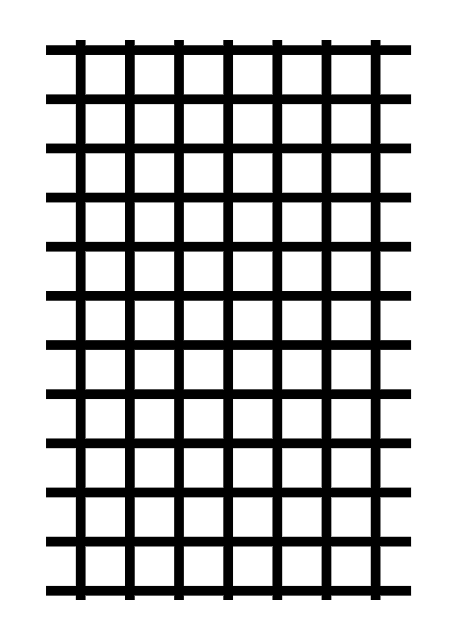
A Shadertoy shader for this pattern:

```glsl
// A plain black lattice on white: 7 upright bars crossed by 12 level bars,
// with bar ends reaching past the outermost crossings. Each bar family is one
// box distance, repeated a limited number of times by a clamped index.

// Signed distance to a box centred at the origin.
float boxDistance(vec2 p, vec2 halfSize) {
    vec2 d = abs(p) - halfSize;
    return length(max(d, 0.0)) + min(max(d.x, d.y), 0.0);
}

// Offset from the nearest of `count` evenly spaced bars centred on zero.
float nearestBar(float x, float spacing, float count) {
    float last = 0.5 * (count - 1.0);
    float index = clamp(round(x / spacing + last), 0.0, 2.0 * last);
    return x - (index - last) * spacing;
}

void mainImage(out vec4 fragColor, in vec2 fragCoord) {
    // Canvas height is one unit, origin at the centre.
    vec2 p = (fragCoord - 0.5 * iResolution.xy) / iResolution.y;
    float pixel = 1.0 / iResolution.y;
    float spacing = 0.0768;
    float halfWidth = 0.0076;

    // Upright bars.
    vec2 upright = vec2(nearestBar(p.x + 0.0013, spacing, 7.0), p.y);
    float dist = boxDistance(upright, vec2(halfWidth, 0.4375));

    // Level bars.
    vec2 level = vec2(p.x + 0.0007, nearestBar(p.y + 0.0007, spacing, 12.0));
    dist = min(dist, boxDistance(level, vec2(0.2852, halfWidth)));

    // Black ink with edges one pixel soft.
    float ink = clamp(0.5 - dist / pixel, 0.0, 1.0);
    fragColor = vec4(vec3(1.0 - ink), 1.0);
}
```
